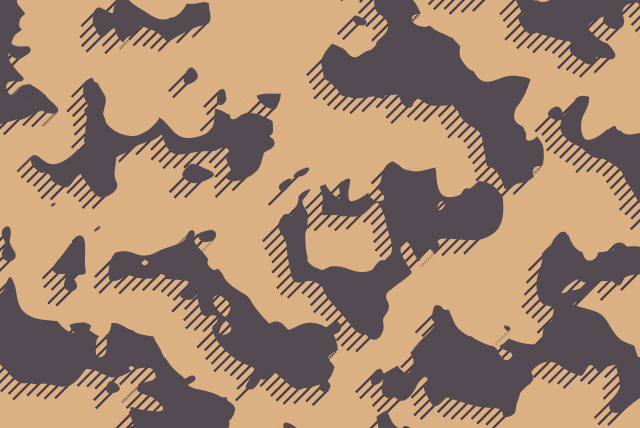
Reproduce this pattern procedurally as a WebGL 1 fragment shader.

```glsl
precision highp float;
// Camouflage blobs on sand, each casting a hatched shadow to the lower left.
// Blobs are a threshold of warped gradient noise; the shadow sweeps the same
// field along the hatch direction, one straight-cut stroke at a time.

uniform vec2 u_resolution;

const vec3 SAND = vec3(0.86, 0.69, 0.51);
const vec3 BLOB = vec3(0.33, 0.29, 0.32);
const vec3 HATCH = vec3(0.28, 0.24, 0.29);

const float BLOB_LEVEL = 0.09;     // noise value at the blob outline
const float HATCH_PITCH = 0.0168;  // distance between strokes
const float HATCH_WIDTH = 0.0054;  // thickness of a stroke
const float SHADOW_LENGTH = 0.046; // reach of the shadow
const int SHADOW_STEPS = 9;

float hash(vec2 p) {
  vec3 q = fract(vec3(p.xyx) * 0.1031);
  q += dot(q, q.yzx + 33.33);
  return fract((q.x + q.y) * q.z);
}

// Dot product of a random unit gradient with the offset from its lattice point
float cornerSlope(vec2 cell, vec2 offset) {
  float angle = 6.2832 * hash(cell);
  return dot(vec2(cos(angle), sin(angle)), offset);
}

float gradientNoise(vec2 p) {
  vec2 i = floor(p);
  vec2 f = p - i;
  vec2 w = f * f * f * (f * (f * 6.0 - 15.0) + 10.0);
  vec2 e = vec2(1.0, 0.0);
  float low = mix(cornerSlope(i, f), cornerSlope(i + e, f - e), w.x);
  float high = mix(cornerSlope(i + e.yx, f - e.yx),
                   cornerSlope(i + e.xx, f - e.xx), w.x);
  return mix(low, high, w.y);
}

// Keeps only the extremes of a noise value, with its sign and a soft onset
float peaks(float n, float level) {
  float excess = max(abs(n) - level, 0.0);
  return sign(n) * excess * smoothstep(0.0, 0.1, excess);
}

// Positive inside the blobs
float blobField(vec2 p) {
  // The folded component of the warp puts sharp corners in the outline
  vec2 warp = vec2(gradientNoise(p * 6.0 + 71.3),
                   abs(gradientNoise(p * 7.0 + 38.6)));
  vec2 q = p + 0.11 * warp;
  float broad = gradientNoise(q * vec2(5.3, 6.0) + 12.4);
  float medium = gradientNoise(q * 9.5 + 53.7);
  float specks = peaks(gradientNoise(p * 14.0 + 27.2), 0.25);
  return broad + 0.38 * medium + 1.3 * specks - BLOB_LEVEL;
}

// Coverage of the field's inside, with an edge one pixel wide
float fieldCoverage(vec2 p, float pixel) {
  float f = blobField(p);
  vec2 slope = vec2(blobField(p + vec2(pixel, 0.0)),
                    blobField(p + vec2(0.0, pixel))) - f;
  return clamp(0.5 + f / max(length(slope), 0.0001), 0.0, 1.0);
}

// Highest field value met when looking from p along a direction
float sweptField(vec2 p, vec2 direction, float reach) {
  float highest = -1.0;
  for (int i = 1; i <= SHADOW_STEPS; i++) {
    float travel = reach * float(i) / float(SHADOW_STEPS);
    highest = max(highest, blobField(p + direction * travel));
  }
  return highest;
}

// Diagonal strokes, evaluated on their centre lines so the ends are square
float hatchCoverage(vec2 p, float pixel) {
  vec2 along = vec2(0.7071);
  vec2 across = vec2(-0.7071, 0.7071);
  float v = dot(p, across) / HATCH_PITCH;
  float stroke = floor(v) + 0.5;
  float offCentre = abs(v - stroke) * HATCH_PITCH;
  float line = clamp(0.5 + (0.5 * HATCH_WIDTH - offCentre) / pixel, 0.0, 1.0);

  vec2 centre = along * dot(p, along) + across * stroke * HATCH_PITCH;
  float reach = SHADOW_LENGTH * mix(0.8, 1.2, hash(vec2(stroke, 7.0)));
  float shadow = sweptField(centre, along, reach);
  return line * smoothstep(0.0, 4.0 * pixel, shadow);
}

void main() {
  float pixel = 1.0 / u_resolution.y;
  vec2 p = gl_FragCoord.xy * pixel;
  vec3 color = mix(SAND, HATCH, hatchCoverage(p, pixel));
  color = mix(color, BLOB, fieldCoverage(p, pixel));
  gl_FragColor = vec4(color, 1.0);
}
```
